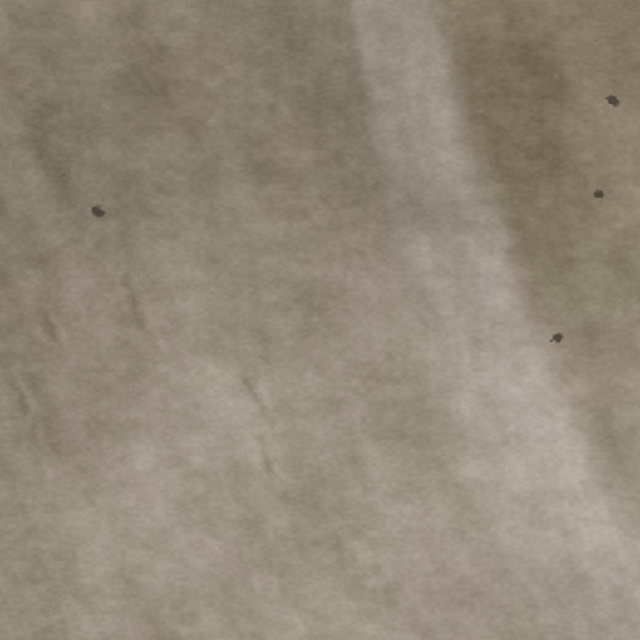
Give the GLSL for this texture, as a Shadertoy shader.

```glsl
float hash(vec2 p) {
    return fract(sin(dot(p, vec2(127.1, 311.7))) * 43758.545);
}

float noise(vec2 p) {
    vec2 i = floor(p), f = fract(p);
    f = f * f * (3.0 - 2.0 * f);
    return mix(mix(hash(i), hash(i + vec2(1, 0)), f.x),
               mix(hash(i + vec2(0, 1)), hash(i + vec2(1, 1)), f.x), f.y);
}

// Layered noise centred on zero
float fbm(vec2 p) {
    float sum = 0.0, amp = 0.5;
    for (int i = 0; i < 5; i++) {
        sum += amp * (noise(p) - 0.5);
        p = mat2(1.6, 1.2, -1.2, 1.6) * p + 7.3;
        amp *= 0.55;
    }
    return sum;
}

// Sparse dark pits, at most one per cell
float pits(vec2 uv) {
    vec2 cell = floor(uv * 5.0);
    vec2 centre = (cell + 0.2 + 0.6 * vec2(hash(cell + 3.1), hash(cell + 8.7))) / 5.0;
    float r = length((uv - centre) * vec2(0.8, 1.1)) + 0.012 * (noise(uv * 150.0) - 0.5);
    return (1.0 - smoothstep(0.002, 0.010, r)) * step(0.8, hash(cell + 21.4));
}

// Short slanted scrapes: a thin ragged dark edge beside a pale one
float scrapes(vec2 uv) {
    float sum = 0.0;
    for (int i = 0; i < 5; i++) {
        float k = float(i);
        vec2 centre = vec2(0.03 + 0.42 * hash(vec2(k, 1.7)), 0.2 + 0.5 * hash(vec2(k, 5.3)));
        vec2 d = uv - centre;
        float across = (d.x + 0.4 * d.y) / 0.008 + 3.0 * fbm(uv * 45.0);
        float along = d.y / (0.03 + 0.06 * hash(vec2(k, 9.1)));
        float fade = exp(-along * along) * smoothstep(0.15, 0.6, noise(uv * 55.0 + k));
        sum += fade * (0.6 * exp(-pow(across - 1.2, 2.0)) - exp(-pow(across + 0.7, 2.0)));
    }
    return sum;
}

void mainImage(out vec4 fragColor, in vec2 fragCoord) {
    vec2 uv = fragCoord / iResolution.xy;
    vec2 warped = uv + 0.05 * vec2(fbm(uv * 8.0), fbm(uv * 8.0 + 31.0));

    // Streak axes: across the wipe direction and along it
    vec2 streak = vec2(warped.x + 0.38 * warped.y, warped.y);

    // Broad shading, paler towards the bottom
    float tone = 0.72 - 0.47 * smoothstep(0.0, 1.0, uv.y);
    tone -= 0.14 * smoothstep(0.45, 0.0, uv.x) * smoothstep(0.0, 0.4, uv.y) * smoothstep(1.0, 0.4, uv.y);

    // Pale diagonal band with a darker field on its right
    float offset = warped.x - 0.62 - 0.36 * (1.0 - uv.y) + 0.05 * sin(3.14 * uv.y);
    float leftEdge = smoothstep(-0.15 + 0.065 * uv.y, -0.03 - 0.035 * uv.y, offset);
    float band = leftEdge * smoothstep(0.12, 0.03, offset);
    float rightField = smoothstep(0.03, 0.12, offset);
    tone += band * mix(0.08, 0.36, uv.y);
    tone -= rightField * 0.10 * smoothstep(0.05, 0.4, uv.y);
    tone += 0.12 * exp(-pow((offset - 0.055) / 0.022, 2.0));

    // Dark smudges at the upper left
    vec2 smudge = vec2(streak.x - 0.37, uv.y - 0.73);
    tone -= 0.36 * exp(-pow(smudge.x / 0.028, 2.0) - pow(smudge.y / 0.07, 2.0));
    vec2 patchOffset = warped - vec2(0.22, 0.68);
    tone -= 0.26 * exp(-dot(patchOffset, patchOffset) / 0.005);

    // Wiped streaks, broken by clouds
    float breaks = smoothstep(0.25, 0.7, noise(uv * 9.0 + 60.0));
    tone += 0.36 * fbm(streak * vec2(12.0, 2.6));
    tone += 0.24 * breaks * fbm(streak * vec2(36.0, 7.0) + 17.0);
    tone += 0.46 * fbm(warped * 6.0 + 4.0);
    tone += 0.26 * fbm(warped * 15.0 + 12.0);

    // Fine mottling, slightly stretched sideways, and grain
    tone += 0.36 * fbm(uv * vec2(36.0, 54.0));
    tone += 0.15 * (noise(uv * vec2(130.0, 190.0)) - 0.5);
    tone += 0.09 * (noise(uv * vec2(250.0, 270.0) + 5.0) - 0.5);
    tone += 0.26 * scrapes(uv);

    // Warm grey ramp, cooler in the band and yellower to the right
    vec3 colour = mix(vec3(0.46, 0.42, 0.36), vec3(0.69, 0.65, 0.60), clamp(tone, -0.25, 1.15));
    colour += vec3(-0.004, -0.002, 0.010) * band;
    colour += vec3(0.006, 0.002, -0.018) * rightField * uv.y;
    colour += vec3(0.008, -0.003, 0.008) * fbm(uv * 9.0 + 50.0);
    colour = mix(colour, vec3(0.27, 0.24, 0.21), 0.85 * pits(uv));

    fragColor = vec4(colour, 1.0);
}
```
